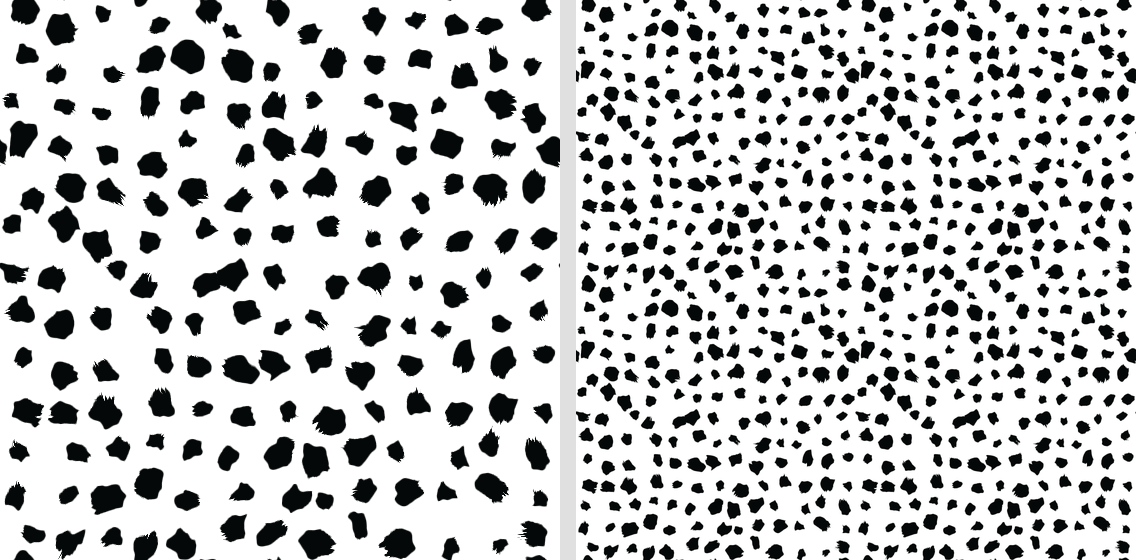
Left: one tile. Right: repeated 2 by 2.
Give the GLSL for this pattern, as a WebGL 2 fragment shader.

```glsl
#version 300 es
precision highp float;

uniform vec2 u_resolution;
out vec4 outColor;

#define GRID 13           // dabs per side, whole so the pattern tiles
#define JITTER 0.68       // random spread inside a cell
#define SPACING 1.0       // distance below which dabs push apart
#define MIN_RADIUS 0.20   // in cells
#define MAX_RADIUS 0.41
#define WOBBLE 0.30       // bend of the outline
#define RAGGED 0.75       // depth of the torn bristle end
#define CUTS 4            // flattened sides per dab
#define INK vec3(0.02, 0.03, 0.03)
#define PAPER vec3(1.0)

const float TAU = 6.28319;

vec2 hash2(ivec2 cell) {
    uvec2 v = uvec2(cell) * 1664525u + 1013904223u;
    for (int i = 0; i < 2; i++) {
        v.x += v.y * 1664525u;
        v.y += v.x * 1664525u;
        v ^= v >> 16u;
    }
    return vec2(v >> 16u) / 65535.0;
}

// Random pair for a dab; cell ids wrap around the canvas
vec2 dabRandom(ivec2 id, int salt) {
    ivec2 wrapped = (id + 2 * GRID) % GRID;
    return hash2(wrapped + salt * ivec2(101, 57));
}

float cornerSlope(ivec2 corner, vec2 offset) {
    float a = TAU * hash2(corner).x;
    return dot(vec2(cos(a), sin(a)), offset);
}

float gradientNoise(vec2 p) {
    ivec2 i = ivec2(floor(p));
    vec2 f = fract(p);
    vec2 u = f * f * f * (f * (f * 6.0 - 15.0) + 10.0);
    float low = mix(cornerSlope(i, f),
                    cornerSlope(i + ivec2(1, 0), f - vec2(1, 0)), u.x);
    float high = mix(cornerSlope(i + ivec2(0, 1), f - vec2(0, 1)),
                     cornerSlope(i + ivec2(1, 1), f - vec2(1, 1)), u.x);
    return mix(low, high, u.y);
}

float smoothMax(float a, float b, float k) {
    float h = max(k - abs(a - b), 0.0) / k;
    return max(a, b) + 0.25 * h * h * k;
}

vec2 jittered(ivec2 id) {
    return vec2(id) + 0.5 + JITTER * (dabRandom(id, 1) - 0.5);
}

// Jittered centre, pushed away from crowding neighbours
vec2 dabCentre(ivec2 id) {
    vec2 centre = jittered(id);
    vec2 push = vec2(0);
    for (int k = 0; k < 9; k++) {
        if (k == 4) continue;
        vec2 away = centre - jittered(id + ivec2(k % 3, k / 3) - 1);
        float dist = max(length(away), 0.01);
        push += away / dist * max(SPACING - dist, 0.0);
    }
    return centre + 0.45 * push;
}

// Signed distance (approximate, in cells) to one brush dab
float dabDistance(vec2 p, ivec2 id) {
    vec2 form = dabRandom(id, 2);
    vec2 style = dabRandom(id, 3);
    vec2 seed = 50.0 * dabRandom(id, 4);
    float radius = mix(MIN_RADIUS, MAX_RADIUS, form.x);
    float angle = TAU * form.y;
    float stretch = mix(1.0, 1.22, style.x);
    float taper = 0.45 * style.y * (1.2 - form.x);

    // Turn, stretch and taper, then bend the outline
    float c = cos(angle), s = sin(angle);
    vec2 q = mat2(c, -s, s, c) * p / radius;
    q *= vec2(stretch, 1.0 / stretch);
    q.x *= 1.0 + taper * clamp(q.y, -1.2, 1.2);
    q += WOBBLE * vec2(gradientNoise(q * 1.4 + seed),
                       gradientNoise(q * 1.4 + seed + 17.0));
    float d = length(q) - 1.0;

    // Flattened sides
    for (int i = 0; i < CUTS; i++) {
        vec2 r = dabRandom(id, 5 + i);
        float a = TAU * (float(i) + r.x) / float(CUTS);
        float side = dot(q, vec2(cos(a), sin(a))) - mix(0.6, 1.0, r.y);
        d = smoothMax(d, side, 0.08);
    }

    // Torn end with bristle teeth, and slight roughness near it
    float torn = RAGGED * dabRandom(id, 9).x;
    float teeth = gradientNoise(vec2(q.x * 5.0, q.y * 0.9) + seed.yx);
    d = max(d, q.y - 0.8 - torn * teeth);
    d += 0.16 * torn * smoothstep(-0.8, 0.6, q.y) * gradientNoise(q * 5.5 + seed);
    return d * radius;
}

void main() {
    vec2 p = gl_FragCoord.xy / u_resolution * float(GRID);
    ivec2 home = ivec2(floor(p));
    float d = 1.0;
    for (int k = 0; k < 9; k++) {
        ivec2 id = home + ivec2(k % 3, k / 3) - 1;
        vec2 offset = p - dabCentre(id);
        if (dot(offset, offset) < 0.45) d = min(d, dabDistance(offset, id));
    }
    float pixel = float(GRID) / u_resolution.y;
    float edge = clamp(0.7 * fwidth(d), 0.5 * pixel, 1.5 * pixel);
    outColor = vec4(mix(INK, PAPER, smoothstep(-edge, edge, d)), 1.0);
}
```
